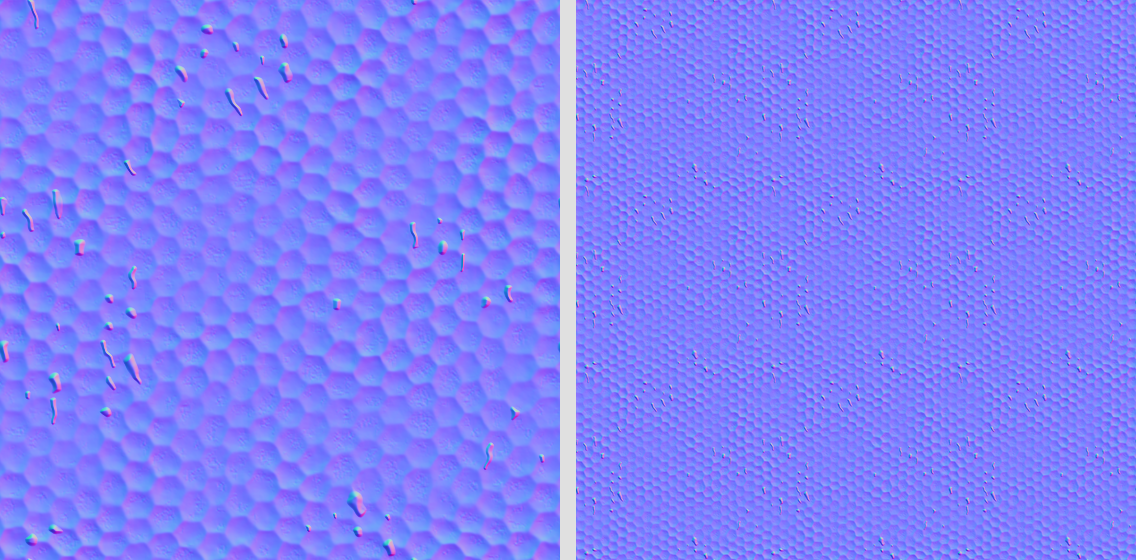
Left: one tile. Right: repeated 3 by 3.
This texture map is drawn by a WebGL 1 fragment shader. Its source:

```glsl
precision highp float;
uniform vec2 u_resolution;

#define GRID vec2(22.0, 19.0)  // dimple columns (even) and rows
#define DIMPLE_DEPTH 0.31
#define RIDGE_SHARPNESS 15.0
#define CELL_JITTER 0.14
#define WARP 0.3
#define LUMP_HEIGHT 0.02
#define GRAIN_HEIGHT 0.014
#define BLOB_SHARE 0.6
#define BLOB_HEIGHT 0.8
#define SAMPLE_STEP 0.001

vec2 hash2(vec2 p) {
  vec3 q = fract(p.xyx * vec3(0.1031, 0.1030, 0.0973));
  q += dot(q, q.yzx + 33.33);
  return fract((q.xx + q.yz) * q.zy);
}

// Value noise on the unit square that wraps after `period` lattice steps
float noise(vec2 uv, float period) {
  vec2 p = uv * period;
  vec2 i = floor(p);
  vec2 f = p - i;
  f = f * f * f * (f * (f * 6.0 - 15.0) + 10.0);
  vec2 a = mod(i, period);
  vec2 b = mod(i + 1.0, period);
  float salt = period * 1.7;
  float low = mix(hash2(a + salt).x, hash2(vec2(b.x, a.y) + salt).x, f.x);
  float high = mix(hash2(vec2(a.x, b.y) + salt).x, hash2(b + salt).x, f.x);
  return mix(low, high, f.y);
}

// Raised tapered droplet; d is the offset from its middle in row units
float blob(vec2 d, vec2 id) {
  vec2 shape = hash2(id + 57.0);
  vec2 pose = hash2(id + 91.0);
  float halfLength = mix(0.05, 0.42, shape.x * shape.x * shape.x);
  float radius = mix(0.1, 0.21, shape.y * shape.y);
  vec2 axis = normalize(vec2(mix(-0.6, 0.2, pose.x), 1.0));
  d -= (pose.yx - 0.5) * 0.16;
  float along = clamp(dot(d, axis), -halfLength, halfLength);
  radius *= 0.9 + 0.25 * along / (halfLength + 0.12);
  float profile = 1.0 - smoothstep(0.0, 1.0, length(d - axis * along) / radius);
  return BLOB_HEIGHT * radius * profile;
}

// Surface height in row units
float height(vec2 uv) {
  vec2 aspect = vec2(GRID.y / GRID.x, 1.0);
  vec2 sway = vec2(noise(uv, 9.0), noise(uv + 0.37, 11.0)) - 0.5;
  vec2 wobble = vec2(noise(uv, 61.0), noise(uv, 67.0)) - 0.5;
  vec2 p = uv * GRID + WARP * sway;

  // Staggered dimples joined by soft ridges, droplets on the ridge corners
  float weight = 0.0;
  float drop = 0.0;
  for (int x = -1; x <= 1; x++) {
    float column = floor(p.x) + float(x);
    float shift = 0.5 * mod(column, 2.0);
    for (int y = -1; y <= 1; y++) {
      vec2 cell = vec2(column, floor(p.y - shift) + float(y));
      vec2 id = mod(cell, GRID);
      vec2 rnd = hash2(id + 13.0);
      vec2 d = (p - cell - vec2(0.5, 0.5 + shift)) * aspect;
      vec2 toCentre = d - CELL_JITTER * (rnd - 0.5) + 0.08 * wobble;
      weight += exp(-RIDGE_SHARPNESS * dot(toCentre, toCentre));
      float cluster = smoothstep(0.52, 0.85, noise(id / GRID, 7.0));
      if (hash2(id + 29.0).x < BLOB_SHARE * cluster) {
        vec2 corner = vec2(0.667, 0.0) * aspect;
        drop = max(drop, blob(d - corner + 0.16 * wobble, id));
      }
    }
  }
  float bowl = -log(weight) / RIDGE_SHARPNESS;
  float strength = mix(0.5, 1.5, noise(uv, 8.0));

  // Soft unevenness, and fine grain gathered in patches inside the dimples
  float lumps = noise(uv, 37.0) + 0.3 * noise(uv, 89.0) - 0.65;
  float patches = smoothstep(0.4, 0.75, noise(uv, 53.0));
  float inside = 1.0 - smoothstep(0.06, 0.22, bowl);
  float grain = 0.6 * noise(uv, 256.0) + 0.6 * noise(uv, 179.0) - 0.6;
  return DIMPLE_DEPTH * strength * bowl + LUMP_HEIGHT * lumps
       + GRAIN_HEIGHT * grain * (0.1 + inside * patches) + drop;
}

void main() {
  vec2 uv = gl_FragCoord.xy / u_resolution;
  vec2 e = vec2(SAMPLE_STEP, 0.0);
  vec2 rise = vec2(height(uv + e.xy) - height(uv - e.xy),
                   height(uv + e.yx) - height(uv - e.yx));
  vec2 slope = rise / (2.0 * SAMPLE_STEP * GRID.y);
  vec3 normal = normalize(vec3(-slope, 1.0));
  gl_FragColor = vec4(normal * 0.5 + 0.5, 1.0);
}
```
